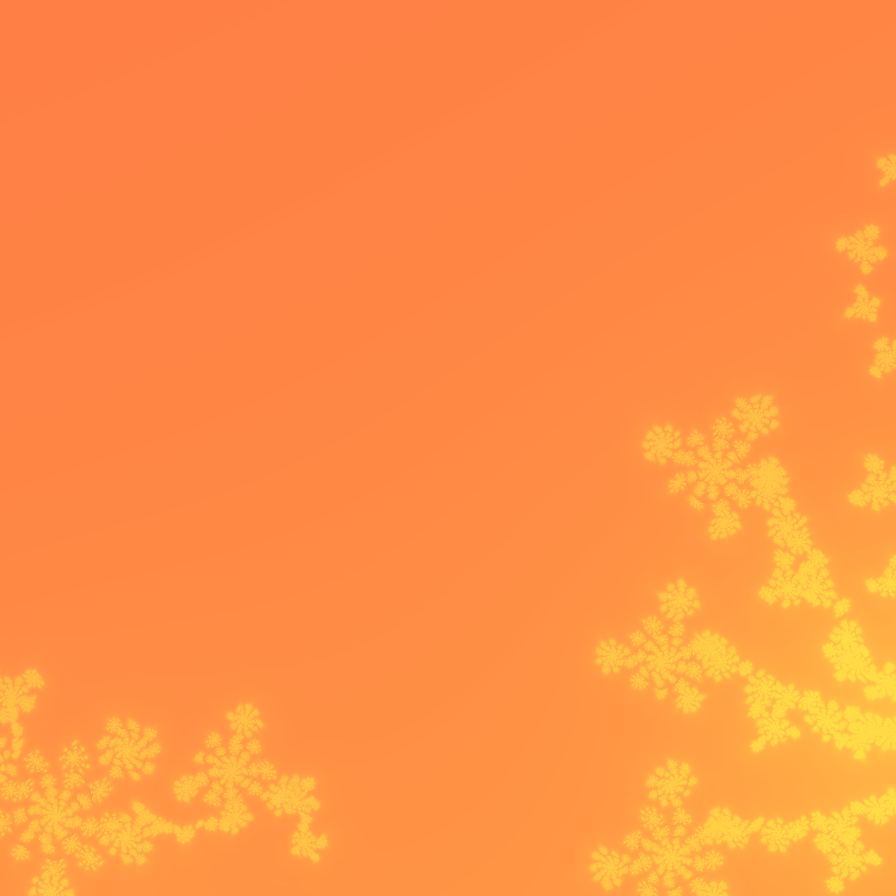
Give the GLSL for this background, as a Shadertoy shader.

```glsl
// Golden fractal snowflake tufts and beaded chains over a glowing orange gradient.

// Distance to a flake: log-polar rings of smaller, uneven flakes, nested twice.
float flake(vec2 p, float radius, float turn) {
    float scale = radius;
    p /= radius;
    for (int i = 0; i < 2; i++) {
        float r = max(length(p), 1e-4);
        float k = max(0.0, round(log(0.78 / r) / 0.42));
        float ring = 0.78 * exp(-0.42 * k);
        float sector = 6.2831853 / 9.0;
        float a = atan(p.y, p.x + 1e-6) - turn + 0.12 * k;
        float spoke = round(a / sector);
        a -= sector * spoke;
        float vary = fract(sin(mod(spoke, 9.0) * 12.99 + k * 4.7 + 1.3) * 437.58);
        ring *= 0.9 + 0.2 * vary;
        float size = ring * (0.19 + 0.12 * vary);
        p = (r * vec2(cos(a), sin(a)) - vec2(ring, 0.0)) / size;
        scale *= size;
        turn += 6.28 * vary;
    }
    return scale * max(0.0, length(p) - 0.3);
}

// A large flake with four uneven satellites.
float tuft(vec2 p, float radius, float turn) {
    float far = length(p) - 2.0 * radius;
    if (far > 0.1) return far;
    float d = flake(p, radius, turn);
    vec4 angles = vec4(2.64, 0.91, -0.12, -1.4) + turn;
    vec4 reach = vec4(1.2, 1.4, 1.12, 1.1) * radius;
    vec4 sizes = vec4(0.4, 0.48, 0.38, 0.32) * radius;
    for (int i = 0; i < 4; i++) {
        vec2 offset = reach[i] * vec2(cos(angles[i]), sin(angles[i]));
        d = min(d, flake(p - offset, sizes[i], angles[i]));
    }
    return d;
}

vec2 bezier(vec2 a, vec2 b, vec2 c, float t) {
    return mix(mix(a, b, t), mix(b, c, t), t);
}

// Small flakes strung loosely along a curve.
float chain(vec2 p, vec2 a, vec2 b, vec2 c) {
    float d = 1.0;
    float spacing = length(c - a) / 9.0;
    vec2 side = vec2(a.y - c.y, c.x - a.x) / 9.0;
    for (int i = 0; i < 10; i++) {
        float n = float(i);
        float size = spacing * (0.6 + 0.3 * sin(2.4 * n));
        vec2 center = bezier(a, b, c, n / 9.0) + 0.3 * side * sin(3.9 * n);
        d = min(d, flake(p - center, size, n));
    }
    return d;
}

// Tufts that shrink along a curve.
float arm(vec2 p, vec2 a, vec2 b, vec2 c, float radius, float turn) {
    float d = 1.0;
    for (int i = 0; i < 4; i++) {
        float n = float(i);
        float size = radius * (0.27 + 0.73 * exp(-1.7 * n));
        d = min(d, tuft(p - bezier(a, b, c, n / 3.0), size, turn + 0.9 * n));
    }
    return d;
}

float leftGrowth(vec2 p) {
    float d = tuft(p - vec2(0.060, 0.091), 0.078, -0.2);
    d = min(d, tuft(p - vec2(0.257, 0.141), 0.047, -1.38));
    d = min(d, tuft(p - vec2(0.010, 0.225), 0.022, -0.4));
    d = min(d, tuft(p - vec2(0.332, 0.104), 0.017, 0.2));
    d = min(d, tuft(p - vec2(0.341, 0.060), 0.014, -0.9));
    d = min(d, chain(p, vec2(0.155, 0.10), vec2(0.18, 0.055), vec2(0.25, 0.085)));
    return min(d, chain(p, vec2(0.02, 0.16), vec2(0.015, 0.2), vec2(0.012, 0.22)));
}

float rightGrowth(vec2 p) {
    // Three arms drawn toward the right edge
    float d = arm(p, vec2(0.797, 0.474), vec2(0.938, 0.243), vec2(0.99, 0.238), 0.055, 0.0);
    d = min(d, arm(p, vec2(0.740, 0.263), vec2(0.945, 0.10), vec2(1.029, 0.224), 0.048, 0.4));
    d = min(d, arm(p, vec2(0.749, 0.043), vec2(1.117, 0.033), vec2(1.068, 0.05), 0.058, 0.65));
    d = min(d, chain(p, vec2(0.857, 0.466), vec2(0.887, 0.406), vec2(0.964, 0.258)));
    d = min(d, chain(p, vec2(0.786, 0.28), vec2(0.885, 0.203), vec2(1.0, 0.184)));
    d = min(d, chain(p, vec2(0.797, 0.078), vec2(0.905, 0.06), vec2(1.0, 0.108)));
    // Tufts hugging the edge
    d = min(d, tuft(p - vec2(0.961, 0.72), 0.018, 0.1));
    d = min(d, tuft(p - vec2(0.964, 0.655), 0.013, 0.8));
    d = min(d, tuft(p - vec2(0.993, 0.599), 0.015, 1.2));
    d = min(d, tuft(p - vec2(0.983, 0.453), 0.022, 0.9));
    d = min(d, tuft(p - vec2(0.996, 0.348), 0.017, 0.5));
    return min(d, tuft(p - vec2(0.995, 0.81), 0.011, 1.5));
}

// Warmth of the backdrop, with faint curved contour bands.
float backdrop(vec2 p) {
    float drop = 1.0 - p.y;
    float warmth = 0.497 + 0.04 * drop + 0.018 * pow(drop, 4.0) + 0.012 * p.x + 0.012 * p.x * p.x;
    float focus = length(p - vec2(1.0, 0.21));
    warmth += 0.1 * exp(-4.0 * focus) + 0.06 * exp(-22.0 * focus * focus);
    warmth += 0.035 * exp(-5.0 * length(p - vec2(0.1, 0.05)));
    float band = warmth / 0.012;
    float f = fract(band);
    return 0.012 * (floor(band) + 0.7 * f + 0.3 * smoothstep(0.93, 1.0, f));
}

void mainImage(out vec4 fragColor, in vec2 fragCoord) {
    vec2 p = fragCoord / iResolution.xy;
    // Ripple the plane so that the growth looks organic
    vec2 q = p + 0.0022 * sin(130.0 * p.yx) + 0.0009 * sin(410.0 * p.yx + 1.0);
    float d = min(leftGrowth(q), rightGrowth(q));
    float green = backdrop(p) + 0.045 * exp(-d / 0.012) + 0.16 * exp(-d / 0.0016);
    fragColor = vec4(1.0, min(green, 0.86), 0.27, 1.0);
}
```
